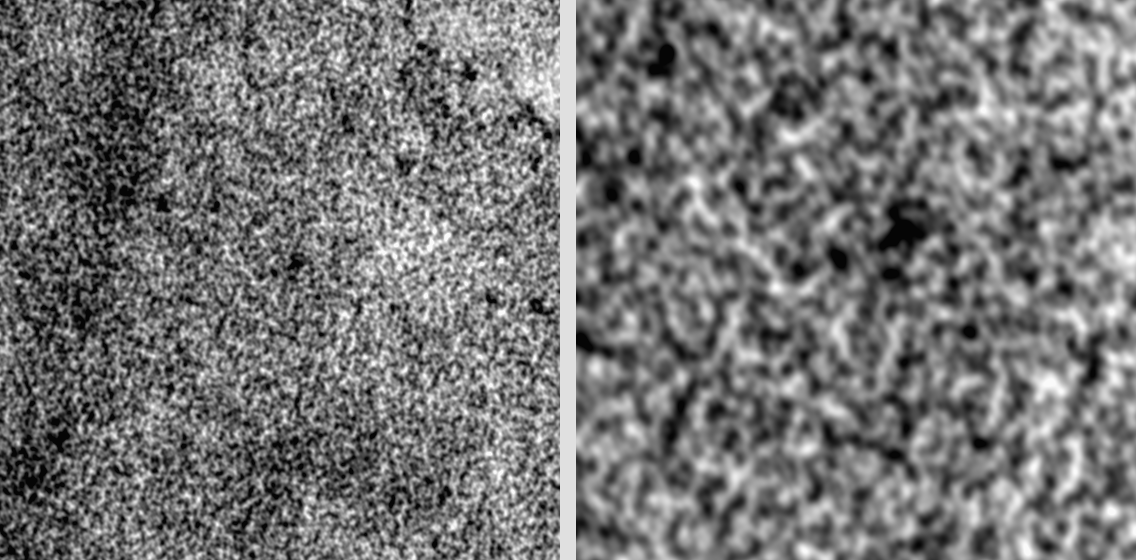
Left: the whole. Right: its middle third, enlarged.
Give the GLSL for this texture, as a WebGL 1 fragment shader.

```glsl
precision highp float;
// Grainy grey rock face: layered gradient noise gives fine, slightly upright
// grains over soft mottling, with broad shading, a slanted dark streak,
// a pale chipped corner edged by cracks, and scattered dark pits.

uniform vec2 u_resolution;

const float MEAN_GREY = 0.465;

float hash(vec2 p) {
  return fract(sin(dot(p, vec2(127.1, 311.7))) * 43758.5453);
}

float cornerSlope(vec2 cell, vec2 offset) {
  float angle = 6.28318 * hash(cell);
  return dot(vec2(cos(angle), sin(angle)), offset);
}

// Gradient noise, centred on zero
float noise(vec2 p) {
  vec2 cell = floor(p);
  vec2 f = fract(p);
  vec2 w = f * f * f * (f * (f * 6.0 - 15.0) + 10.0);
  vec2 e = vec2(1.0, 0.0);
  float low = mix(cornerSlope(cell, f), cornerSlope(cell + e.xy, f - e.xy), w.x);
  float high = mix(cornerSlope(cell + e.yx, f - e.yx), cornerSlope(cell + e.xx, f - e.xx), w.x);
  return mix(low, high, w.y);
}

vec2 rotate(vec2 p, float angle) {
  float c = cos(angle);
  float s = sin(angle);
  return vec2(c * p.x - s * p.y, s * p.x + c * p.y);
}

// Soft elliptical spot, one at its centre
float glow(vec2 p, vec2 centre, vec2 radius) {
  vec2 d = (p - centre) / radius;
  return exp(-dot(d, d));
}

float segmentDistance(vec2 p, vec2 a, vec2 b) {
  vec2 ab = b - a;
  float t = clamp(dot(p - a, ab) / dot(ab, ab), 0.0, 1.0);
  return length(p - a - ab * t);
}

float fineGrain(vec2 p) {
  float grains = 0.60 * noise(rotate(p, 0.35) * vec2(86.0, 70.0));
  return grains + 0.36 * noise(rotate(p, -0.5) * vec2(128.0, 108.0) + 31.0);
}

float mottling(vec2 p) {
  float blotches = 0.28 * noise(rotate(p, 0.15) * vec2(42.0, 30.0) + 7.0);
  blotches += 0.22 * noise(rotate(p, -0.2) * vec2(17.0, 11.0) + 53.0);
  return blotches + 0.17 * noise(rotate(p, 0.6) * 5.0 + 19.0);
}

// Broad light from the right, dark streak on the left, dim lower middle
float shading(vec2 p) {
  float streak = (p.x - 0.04 - 0.24 * p.y) / 0.085;
  float light = 0.15 * (p.x - 0.5) - 0.14 * exp(-streak * streak);
  light -= 0.10 * glow(p, vec2(0.55, 0.16), vec2(0.20, 0.12));
  return light + 0.06 * glow(p, vec2(0.70, 0.50), vec2(0.14, 0.22));
}

float paleCorner(vec2 p) {
  float patches = glow(p, vec2(0.81, 0.95), vec2(0.065, 0.045));
  patches += glow(p, vec2(0.90, 0.85), vec2(0.06, 0.035));
  patches += glow(p, vec2(0.99, 0.85), vec2(0.045, 0.08));
  return min(patches, 1.0);
}

float cracks(vec2 p) {
  vec2 bent = p + 0.035 * vec2(noise(p * 18.0), noise(p * 18.0 + 40.0));
  float d = segmentDistance(bent, vec2(0.735, 1.0), vec2(0.74, 0.91));
  d = min(d, segmentDistance(bent, vec2(0.74, 0.91), vec2(0.85, 0.87)));
  d = min(d, segmentDistance(bent, vec2(0.90, 0.88), vec2(0.95, 0.78)));
  d = min(d, segmentDistance(bent, vec2(0.92, 0.78), vec2(1.0, 0.77)));
  float broken = smoothstep(-0.35, 0.15, noise(p * 23.0 + 11.0));
  return broken * (1.0 - smoothstep(0.003, 0.018, d));
}

// Sparse jittered pits, more frequent towards the right
float pits(vec2 p) {
  vec2 grid = p * 12.0;
  vec2 cell = floor(grid);
  vec2 centre = 0.3 + 0.4 * vec2(hash(cell + 3.0), hash(cell + 17.0));
  vec2 d = fract(grid) - centre;
  d += 0.12 * vec2(noise(p * 50.0), noise(p * 50.0 + 9.0));
  float radius = mix(0.12, 0.24, hash(cell + 29.0));
  float present = step(hash(cell + 71.0), 0.04 + 0.16 * cell.x / 12.0);
  return present * (1.0 - smoothstep(0.35, 1.0, length(d * vec2(1.0, 0.75)) / radius));
}

void main() {
  vec2 p = gl_FragCoord.xy / u_resolution;
  float pale = paleCorner(p);

  float grey = MEAN_GREY + shading(p) + mottling(p);
  grey += fineGrain(p) * (1.0 - 0.35 * pale) + 0.23 * pale;
  grey -= 0.42 * cracks(p) + 0.34 * pits(p);

  gl_FragColor = vec4(vec3(clamp(grey, 0.02, 0.98)), 1.0);
}
```
